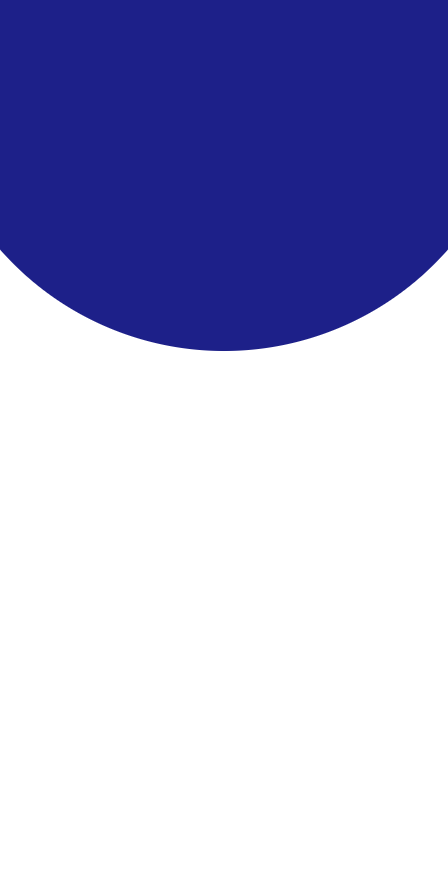
Reproduce this background procedurally as a WebGL 1 fragment shader.

```glsl
precision highp float;
// A large flat navy disc hangs from the top of a plain white page,
// cropped by the top and both sides so only its lower bowl shows.
// It is one circle distance function with a pixel-wide smooth edge.

uniform vec2 u_resolution;

const vec3 PAGE_WHITE = vec3(1.0);
const vec3 DISC_NAVY = vec3(0.113, 0.127, 0.537);

// Disc layout in canvas widths, measured from the middle of the top edge
const vec2 DISC_CENTER = vec2(0.0, -0.1185);
const float DISC_RADIUS = 0.665;

float circleDistance(vec2 point, vec2 center, float radius) {
  return length(point - center) - radius;
}

// Coverage of a shape: 1 inside, 0 outside, blended over one pixel
float coverage(float signedDistance, float pixelSize) {
  return clamp(0.5 - signedDistance / pixelSize, 0.0, 1.0);
}

void main() {
  float pixelSize = 1.0 / u_resolution.x;
  vec2 topMiddle = vec2(0.5 * u_resolution.x, u_resolution.y);
  vec2 point = (gl_FragCoord.xy - topMiddle) * pixelSize;

  float disc = circleDistance(point, DISC_CENTER, DISC_RADIUS);
  vec3 color = mix(PAGE_WHITE, DISC_NAVY, coverage(disc, pixelSize));

  gl_FragColor = vec4(color, 1.0);
}
```
